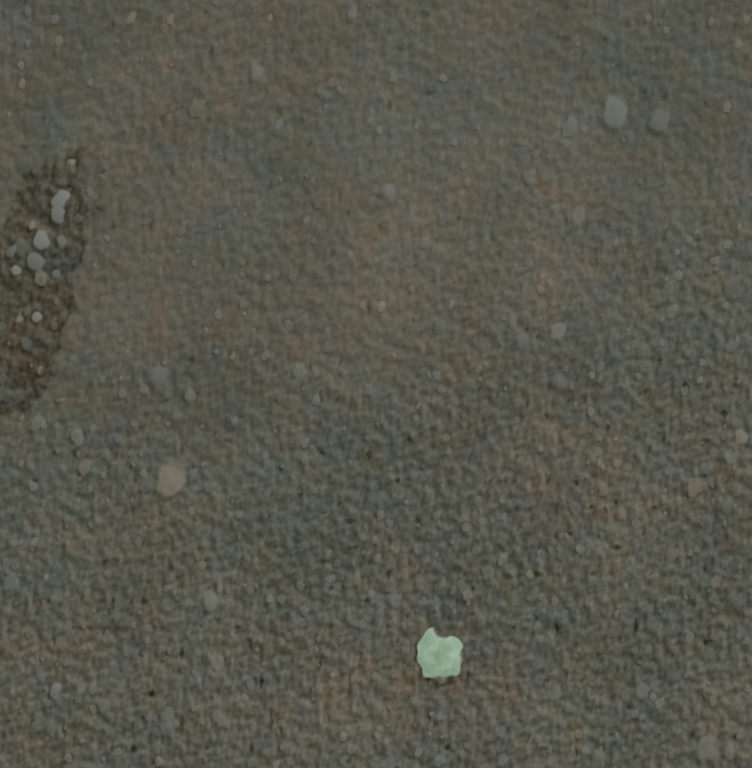
A Shadertoy shader for this texture:

```glsl
// Worn asphalt: a smooth dusty area above, coarse grit below, a crumbled patch at the left.
// Gradient noise lit from one side makes the grit; jittered cells scatter the pebbles,
// and one pale green chip lies near the bottom.
#define GRIT_SCALE 82.0
#define GRIT_SMOOTH 0.065
#define GRIT_ROUGH 0.120
#define PIT_DEPTH 0.13
#define LIGHT_DIR vec2(0.6, 0.8)
#define DUST_BROWN vec3(0.360, 0.344, 0.298)
#define TAR_GREEN vec3(0.318, 0.328, 0.288)
#define STONE_GREY vec3(0.405, 0.420, 0.395)
#define STONE_TAN vec3(0.470, 0.445, 0.385)
#define CHIP_GREEN vec3(0.550, 0.640, 0.550)
#define CHIP_POS vec2(0.573, 0.147)

vec2 hash2(vec2 p) {
    vec3 q = fract(vec3(p.xyx) * vec3(0.1031, 0.1030, 0.0973));
    q += dot(q, q.yzx + 33.33);
    return fract((q.xx + q.yz) * q.zy);
}

float cornerSlope(vec2 cell, vec2 offset) {
    float angle = 6.2832 * hash2(cell + 57.0).x;
    return dot(vec2(cos(angle), sin(angle)), offset);
}

float gradientNoise(vec2 p) {
    vec2 i = floor(p), f = fract(p);
    vec2 u = f * f * f * (f * (f * 6.0 - 15.0) + 10.0);
    vec2 e = vec2(0.0, 1.0);
    float low = mix(cornerSlope(i, f), cornerSlope(i + e.yx, f - e.yx), u.x);
    float high = mix(cornerSlope(i + e.xy, f - e.xy), cornerSlope(i + e.yy, f - e.yy), u.x);
    return mix(low, high, u.y);
}

float fbm(vec2 p) {
    float sum = 0.0, gain = 1.0;
    for (int k = 0; k < 4; k++) {
        sum += gain * gradientNoise(p);
        p = mat2(1.6, 1.2, -1.2, 1.6) * p + 11.3;
        gain *= 0.55;
    }
    return sum;
}

// Height of the grit, its grains stretched along a steep slant
float gritHeight(vec2 p) {
    vec2 q = mat2(0.87, 0.5, -0.5, 0.87) * p * vec2(1.1, 0.9);
    q.y *= 0.8;
    return gradientNoise(q) + 0.45 * gradientNoise(q * 1.9 + 31.0);
}

// Scattered pebbles: x = cover, y = side lighting, z = random tint
vec3 pebbles(vec2 p, float density, float seed) {
    vec3 stone = vec3(0.0);
    float wobble = 0.14 * gradientNoise(p * 3.1 + seed);
    for (int y = -1; y <= 1; y++)
    for (int x = -1; x <= 1; x++) {
        vec2 cell = floor(p) + vec2(x, y);
        vec2 jitter = hash2(cell + seed);
        vec2 kind = hash2(cell + seed + 91.0);
        vec2 d = p - cell - 0.2 - 0.6 * jitter;
        float radius = mix(0.16, 0.40, kind.y * kind.y);
        d.x += (jitter.y - 0.6) * 0.5 * d.y;
        float edge = length(d * vec2(1.15, 0.9)) + wobble - radius;
        float cover = smoothstep(0.07, -0.10, edge) * step(kind.x, density);
        if (cover > stone.x) stone = vec3(cover, dot(d, LIGHT_DIR) / radius, jitter.x);
    }
    return stone;
}

// Lays one pebble layer, with its shadow, over the ground
vec3 layPebbles(vec3 ground, vec2 p, float density, float seed, float strength) {
    vec3 stone = pebbles(p, density, seed);
    float shadow = pebbles(p + 0.16 * LIGHT_DIR, density, seed).x;
    ground -= 0.07 * strength * shadow * (1.0 - stone.x);
    vec3 tint = mix(STONE_GREY, STONE_TAN, smoothstep(0.65, 0.95, stone.z));
    tint += 0.035 * stone.y + 0.09 * (fract(stone.z * 7.0) - 0.55);
    return mix(ground, tint, stone.x * strength);
}

void mainImage(out vec4 fragColor, in vec2 fragCoord) {
    vec2 p = fragCoord / iResolution.y;
    float rough = smoothstep(0.78, 0.22, p.y - 0.22 * (p.x - 0.5) + 0.12 * gradientNoise(p * 5.0));

    // Broad stains of brown dust and greenish tar
    float stain = fbm(p * 4.0 + 3.0);
    vec3 color = mix(DUST_BROWN, TAR_GREEN, clamp(0.5 + 0.9 * stain + 0.25 * (rough - 0.5), 0.0, 1.0));
    color += 0.028 * fbm(p * 9.0 + 40.0);
    color += vec3(0.024, 0.0, -0.018) * fbm(p * 22.0 + 70.0);
    color += 0.022 * smoothstep(0.45, 0.0, length((p - vec2(0.62, 0.78)) * vec2(0.8, 1.3)));

    // Crumbled patch on the left edge
    vec2 q = p - vec2(0.035 + 0.22 * (p.y - 0.63), 0.63);
    float patchEdge = length(q / vec2(0.062, 0.155)) + 0.45 * fbm(p * 24.0);
    float crumbled = smoothstep(1.08, 0.88, patchEdge);
    color -= 0.06 * crumbled + 0.07 * smoothstep(0.16, 0.0, abs(patchEdge - 1.0)) * step(0.0, q.x);

    // Grit lit from one side, with dark pits between the grains
    vec2 g = p * GRIT_SCALE;
    float height = gritHeight(g);
    float relief = height - gritHeight(g + 0.42 * LIGHT_DIR);
    color += (relief + 0.3 * height) * mix(GRIT_SMOOTH, GRIT_ROUGH, max(rough, crumbled));
    float pit = smoothstep(0.34, 0.62, gradientNoise(g * vec2(0.95, 0.7) + 140.0));
    color -= PIT_DEPTH * pit * mix(0.45, 1.0, rough);

    // Fine, medium and large stones
    color = layPebbles(color, p * 62.0, mix(0.10, 0.36, rough), 13.0, 0.55);
    color = layPebbles(color, p * 34.0, mix(0.04, 0.16, rough), 47.0, 0.60);
    color = layPebbles(color, p * 17.0, 0.035, 83.0, 0.75);
    color = layPebbles(color, p * 30.0, 0.75, 29.0, crumbled);

    // Pale green chip with a notch in its upper edge
    vec2 c = p - CHIP_POS;
    float chip = length(c * vec2(1.05, 0.92)) + 0.016 * gradientNoise(p * 48.0) - 0.031;
    chip = max(chip, 0.013 - length(c - vec2(0.005, 0.036)));
    color -= 0.12 * smoothstep(0.008, 0.0, chip) * smoothstep(0.01, -0.02, dot(c, LIGHT_DIR));
    vec3 chipColor = CHIP_GREEN + 0.09 * fbm(p * 55.0) + 1.2 * dot(c, LIGHT_DIR);
    color = mix(color, chipColor, smoothstep(0.002, -0.003, chip));

    fragColor = vec4(clamp(color, 0.0, 1.0), 1.0);
}
```
